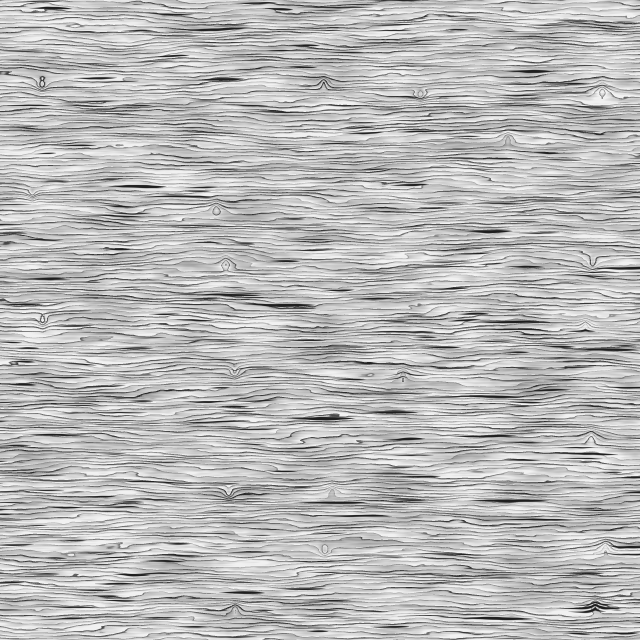
A Shadertoy shader for this texture:

```glsl
// Weathered grey wood with horizontal grain: a warped height is cut into thin
// growth rings, each fading from pale to grey and ending in a fine dark line.
// Small knots bend the rings; straight tapered cracks and fibres lie on top.

#define RINGS 165.0        // growth rings per canvas height
#define WARP 2.6           // broad waviness, in rings
#define KNOT_LIFT 3.2      // ring displacement at a knot
#define KNOT_CHANCE 0.24
#define CRACK_CHANCE 0.22
#define BASE_TONE 0.92
#define RING_FADE 0.2      // pale to grey across a ring
#define PATCH_CONTRAST 0.22
#define FIBRE_CONTRAST 0.14
#define LINE_DEPTH 0.52
#define CRACK_TONE 0.12
#define PALEST 0.945

float hash(vec2 p) {
    vec3 q = fract(vec3(p.xyx) * 0.1031);
    q += dot(q, q.yzx + 33.33);
    return fract((q.x + q.y) * q.z);
}

float cornerSlope(vec2 cell, vec2 offset) {
    float angle = 6.2832 * hash(cell);
    return dot(vec2(cos(angle), sin(angle)), offset);
}

float gradientNoise(vec2 p) {
    vec2 i = floor(p), f = p - i;
    vec2 u = f * f * f * (f * (f * 6.0 - 15.0) + 10.0);
    vec2 e = vec2(1.0, 0.0);
    float low = mix(cornerSlope(i, f), cornerSlope(i + e, f - e), u.x);
    float high = mix(cornerSlope(i + e.yx, f - e.yx),
                     cornerSlope(i + 1.0, f - 1.0), u.x);
    return mix(low, high, u.y);
}

// Ring displacement by sparse knots, one at most per grid cell
float knots(vec2 p) {
    vec2 grid = vec2(7.0, 11.0);
    vec2 cell = floor(p * grid);
    if (hash(cell + 71.0) > KNOT_CHANCE) return 0.0;
    vec2 jitter = vec2(hash(cell + 13.0), hash(cell + 29.0));
    vec2 d = p - (cell + 0.35 + 0.3 * jitter) / grid;
    float radius = mix(0.006, 0.010, hash(cell + 47.0));
    float side = hash(cell + 5.0) < 0.6 ? -1.0 : 1.0;
    float reach = sqrt(d.x * d.x + 0.000004) / radius;
    return side * KNOT_LIFT * exp(-reach - d.y * d.y / (radius * radius * 2.0));
}

// Continuous ring count; its whole parts are the separate rings
float ringPhase(vec2 p) {
    float phase = p.y * RINGS + knots(p);
    phase += WARP * gradientNoise(p * vec2(3.0, 14.0));
    phase += 0.6 * WARP * gradientNoise(p * vec2(8.0, 42.0) + 17.0);
    phase += 0.25 * WARP * gradientNoise(p * vec2(22.0, 115.0) + 43.0);
    phase += 0.07 * WARP * gradientNoise(p * vec2(75.0, 210.0) + 61.0);
    return phase;
}

// Tapered cracks along the grain, in two sizes
float cracks(vec2 p, float edge) {
    float cover = 0.0;
    for (int layer = 0; layer < 2; layer++) {
        float size = layer == 0 ? 1.0 : 0.6;
        float seed = float(layer) * 57.0;
        vec2 cellSize = vec2(0.14, 0.014) * size;
        vec2 q = p / cellSize;
        float row = floor(q.y);
        q.x += 9.0 * hash(vec2(row, seed + 3.0));
        vec2 cell = floor(q) + seed;
        if (hash(cell + 11.0) > CRACK_CHANCE) continue;
        float halfLength = mix(0.2, 0.48, hash(cell + 23.0));
        float shift = (hash(cell + 37.0) - 0.5) * (1.0 - 2.0 * halfLength);
        float along = (fract(q.x) - 0.5 - shift) / halfLength;
        float across = (fract(q.y) - 0.3 - 0.4 * hash(cell + 53.0)) * cellSize.y;
        float thickness = mix(0.0006, 0.0022, pow(hash(cell + 67.0), 1.6)) * size;
        float lens = thickness * (1.0 - along * along) * (1.0 + 0.5 * along);
        cover = max(cover, smoothstep(-edge, edge, lens - abs(across))
                           * step(abs(along), 1.0));
    }
    return cover;
}

float woodTone(vec2 p, float edge) {
    float phase = ringPhase(p);
    float ring = floor(phase), f = phase - ring;
    // Rings per canvas unit, so that lines keep their width where rings spread
    float density = length(vec2(dFdx(phase), dFdy(phase))) * iResolution.y;

    // Small patches, faint bands and fibres
    float tone = BASE_TONE - RING_FADE * f;
    tone += PATCH_CONTRAST * gradientNoise(vec2(p.x * 9.0, phase * 0.43));
    tone += 0.09 * gradientNoise(p * vec2(3.0, 19.0) + 91.0);
    tone += FIBRE_CONTRAST * gradientNoise(p * vec2(32.0, 330.0));
    tone = min(tone, PALEST);

    // Dark line closing each ring, fading in and out along its length
    float strength = gradientNoise(vec2(p.x * 9.0, ring * 3.7 + 0.4));
    strength = smoothstep(-0.45, 0.5, strength);
    float width = mix(0.0012, 0.0029, strength);
    float gap = (1.0 - f) / max(density, 0.3 * RINGS);
    float line = 1.0 - smoothstep(0.3 * width, width, gap);
    tone -= LINE_DEPTH * mix(0.2, 1.0, strength) * line;

    float bentHeight = mix(p.y, phase / RINGS, 0.35);
    float crack = cracks(vec2(p.x, bentHeight), edge);
    return mix(max(tone, 0.16), CRACK_TONE, crack);
}

void mainImage(out vec4 fragColor, in vec2 fragCoord) {
    // Eight samples per pixel smooth the ring edges
    float tone = 0.0;
    for (int i = 0; i < 8; i++) {
        vec2 offset = vec2(float(i % 2) - 0.5, float(i / 2) - 1.5) * vec2(0.5, 0.25);
        tone += woodTone((fragCoord + offset) / iResolution.y, 0.3 / iResolution.y);
    }
    fragColor = vec4(vec3(tone / 8.0), 1.0);
}
```
